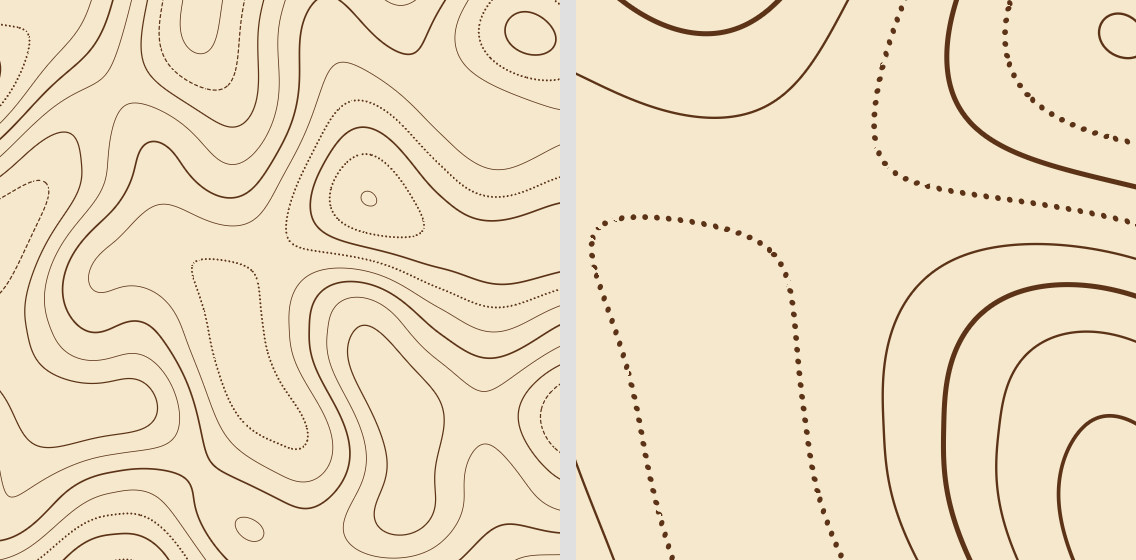
Left: the whole. Right: its middle third, enlarged.
Reproduce this pattern procedurally as a Shadertoy shader.

```glsl
const float TAU = 6.28318;

vec2 randomSlope(vec2 cell) {
    float a = TAU * fract(sin(dot(cell, vec2(127.1, 311.7))) * 43758.5);
    return vec2(cos(a), sin(a));
}

float gradientNoise(vec2 p) {
    vec2 i = floor(p), f = p - i;
    vec2 u = f * f * f * (f * (f * 6.0 - 15.0) + 10.0);
    vec2 o = vec2(1.0, 0.0);
    float low = mix(dot(randomSlope(i), f),
                    dot(randomSlope(i + o.xy), f - o.xy), u.x);
    float high = mix(dot(randomSlope(i + o.yx), f - o.yx),
                     dot(randomSlope(i + o.xx), f - o.xx), u.x);
    return mix(low, high, u.y);
}

// Terrain height, in contour steps
float terrain(vec2 p) {
    float hills = gradientNoise(p * 3.4 + vec2(7.3, 2.6));
    float region = gradientNoise(p * 1.6 + vec2(3.7, 11.4));
    return (hills + 0.6 * region) / 0.145;
}

// Share of a pixel covered by a stroke at distance d from its centre line
float strokeCoverage(float d, float halfWidth, float pixel) {
    return clamp((halfWidth - d) / pixel + 0.5, 0.0, 1.0)
         - clamp((-halfWidth - d) / pixel + 0.5, 0.0, 1.0);
}

void mainImage(out vec4 fragColor, in vec2 fragCoord) {
    float pixel = 1.0 / iResolution.y;
    vec2 p = fragCoord * pixel;

    // Distance to the nearest contour
    float height = terrain(p);
    float level = round(height);
    vec2 e = vec2(0.001, 0.0);
    vec2 slope = vec2(terrain(p + e.xy) - terrain(p - e.xy),
                      terrain(p + e.yx) - terrain(p - e.yx)) / (2.0 * e.x);
    float across = abs(height - level) / max(length(slope), 2.0);

    // Line style of each level
    float halfWidth = 0.0007;
    if (level == 0.0 || level == 3.0) halfWidth = 0.0015;
    if (level == -2.0) halfWidth = 0.0011;
    bool dotted = level == 2.0 || level == 4.0;
    bool dashed = level == -3.0;

    // Break the line along its tangent, snapped to a few directions
    float along = 0.0;
    if (dotted || dashed) {
        halfWidth = dotted ? 0.0017 : 0.0011;
        float period = dotted ? 0.007 : 0.0105;
        float dashHalf = dotted ? 0.0 : 0.0025;
        float angle = atan(slope.x, -slope.y);
        float snapped = round(angle * 12.0 / TAU) * TAU / 12.0;
        float s = dot(p, vec2(cos(snapped), sin(snapped))) / period;
        along = abs(fract(s) - 0.5) * period / cos(angle - snapped);
        along = max(along - dashHalf, 0.0);
    }

    float ink = strokeCoverage(length(vec2(along, across)), halfWidth, pixel);
    vec3 paper = vec3(0.96, 0.91, 0.80);
    vec3 brown = vec3(0.36, 0.20, 0.09);
    fragColor = vec4(mix(paper, brown, ink), 1.0);
}
```
